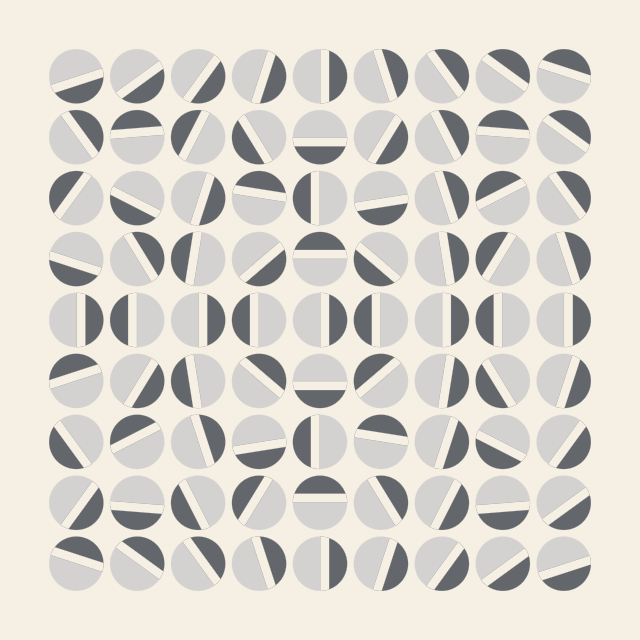
Write a three.js fragment shader that draws this pattern.

```glsl
varying vec2 vUv;

const vec3 CREAM = vec3(0.96, 0.94, 0.89);
const vec3 LIGHT = vec3(0.83, 0.82, 0.82);
const vec3 DARK = vec3(0.39, 0.405, 0.42);

const float HALF_COUNT = 4.0;     // discs on each side of the middle one
const float PITCH = 0.0952;
const float RADIUS = 0.0425;
const float BAR_START = 0.0004;   // distance from the disc centre
const float BAR_WIDTH = 0.0139;
const float EDGE = 0.0018;        // softness of every outline

// Turns in degrees, driven by the disc's column and row
const float COLUMN_TURN = 180.0;
const float ROW_TURN = 90.0;
const float CROSS_TURN = -40.5;
const float LAST_COLUMN_TURN = 90.0;

float coverage(float dist) {
  return clamp(0.5 - dist / EDGE, 0.0, 1.0);
}

float discAngle(vec2 cell) {
  float turn = COLUMN_TURN * cell.x + ROW_TURN * cell.y
             + CROSS_TURN * cell.x * cell.y;
  turn += LAST_COLUMN_TURN * cell.y * step(HALF_COUNT - 0.5, cell.x);
  return radians(mod(turn, 360.0));
}

void main() {
  // Nearest disc of the centred grid
  vec2 p = vUv - 0.5;
  vec2 cell = clamp(floor(p / PITCH + 0.5), -HALF_COUNT, HALF_COUNT);
  vec2 local = p - cell * PITCH;

  // Distance along the direction that the dark segment faces
  float angle = discAngle(cell);
  float along = dot(local, vec2(cos(angle), sin(angle)));

  float disc = coverage(length(local) - RADIUS);
  float darkSide = coverage(BAR_START - along);
  float bar = darkSide * coverage(along - BAR_START - BAR_WIDTH);

  // The bar is clipped to the disc, leaving a faint rim at its ends
  vec3 color = mix(CREAM, mix(LIGHT, DARK, darkSide), disc);
  color = mix(color, CREAM, bar * disc);

  gl_FragColor = vec4(color, 1.0);
}
```
